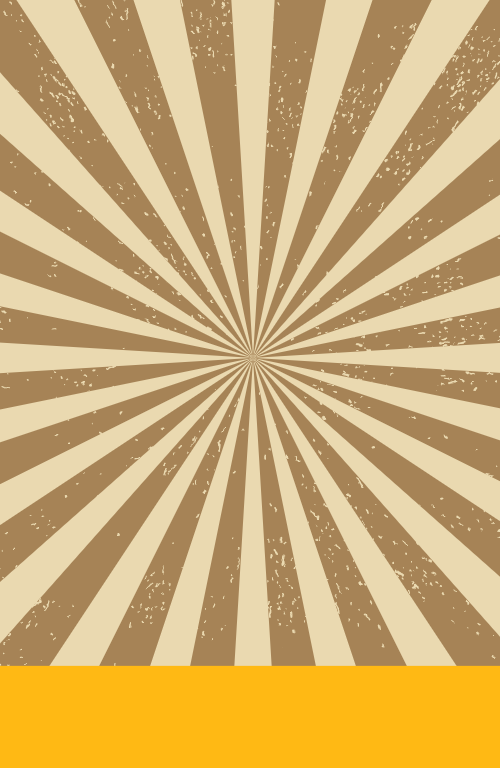
Write a Shadertoy shader that draws this background.

```glsl
// A worn retro sunburst above a flat band of colour. The rays repeat by angle
// around a centre; hashed chips and scratches lie along the rays, denser
// inside a few worn patches. Lengths are fractions of the canvas height.

const vec3 CREAM = vec3(0.918, 0.851, 0.690);
const vec3 BROWN = vec3(0.650, 0.514, 0.337);
const vec3 AMBER = vec3(1.000, 0.727, 0.078);

const vec2  BURST_CENTRE = vec2(0.506, 0.534);  // share of width and height
const float BAND_TOP     = 0.133;
const float RAY_COUNT    = 24.0;
const float CREAM_SHARE  = 0.462;               // cream part of each period
const float BASE_WEAR    = 0.34;
const float PATCH_WEAR   = 0.50;
const float ROUGHNESS    = 0.0024;
const float TAU          = 6.2831853;

// Worn patches: offset from the burst centre, then radius
const int PATCH_COUNT = 14;
const vec3 PATCHES[PATCH_COUNT] = vec3[PATCH_COUNT](
    vec3(-0.25, 0.33, 0.035),  vec3(0.04, 0.32, 0.035),
    vec3(0.12, 0.335, 0.04),   vec3(0.17, 0.265, 0.03),
    vec3(0.25, 0.09, 0.035),   vec3(0.26, 0.03, 0.04),
    vec3(-0.23, -0.035, 0.04), vec3(0.205, -0.295, 0.04),
    vec3(0.05, -0.32, 0.035),  vec3(-0.13, -0.305, 0.035),
    vec3(0.29, 0.385, 0.05),   vec3(-0.06, 0.42, 0.04),
    vec3(-0.09, 0.115, 0.04),  vec3(0.125, -0.055, 0.035));

// Integer hash of a cell and a seed, three values in 0..1
vec3 hash3(vec2 cell, int seed) {
    uvec3 v = uvec3(ivec3(ivec2(cell), seed)) * 1664525u + 1013904223u;
    v.x += v.y * v.z; v.y += v.z * v.x; v.z += v.x * v.y;
    v ^= v >> 16u;
    v.x += v.y * v.z; v.y += v.z * v.x; v.z += v.x * v.y;
    return vec3(v >> 8u) / 16777216.0;
}

// Smooth two-channel value noise
vec2 noise2(vec2 p, int seed) {
    vec2 i = floor(p), f = fract(p);
    f = f * f * (3.0 - 2.0 * f);
    vec2 low  = mix(hash3(i, seed).xy, hash3(i + vec2(1, 0), seed).xy, f.x);
    vec2 high = mix(hash3(i + vec2(0, 1), seed).xy, hash3(i + vec2(1, 1), seed).xy, f.x);
    return mix(low, high, f.y);
}

// Chance that a chip exists at p
float wearAt(vec2 p) {
    float wear = BASE_WEAR * smoothstep(0.15, 0.85, noise2(p * 15.0, 7).x);
    for (int i = 0; i < PATCH_COUNT; i++) {
        vec2 q = (p - PATCHES[i].xy) / PATCHES[i].z;
        wear += PATCH_WEAR * exp(-dot(q, q));
    }
    return min(wear, 0.85);
}

// Coverage of one layer of chips, stretched roughly along the rays
float chips(vec2 p, float cellSize, float halfLength, float halfWidth, float pixel, int seed) {
    float coverage = 0.0;
    vec2 home = floor(p / cellSize);
    for (int y = -1; y <= 1; y++)
    for (int x = -1; x <= 1; x++) {
        vec2 cell = home + vec2(x, y);
        vec3 place = hash3(cell, seed);
        vec2 site = (cell + place.xy) * cellSize;
        if (place.z > wearAt(site)) continue;

        vec3 shape = hash3(cell, seed + 1);
        float angle = atan(site.y, site.x) + (shape.x - 0.5) * 0.9;
        vec2 along = vec2(cos(angle), sin(angle));
        float reach = halfLength * shape.y * shape.y;
        vec2 q = p - site;
        q -= along * clamp(dot(q, along), -reach, reach);
        float d = length(q) - halfWidth * mix(0.5, 1.25, shape.z);
        coverage = max(coverage, clamp(0.5 - d / pixel, 0.0, 1.0));
    }
    return coverage;
}

// Coverage of the cream rays; one of them points straight up
float creamRays(vec2 p, float pixel) {
    float period = TAU / RAY_COUNT;
    float turn = atan(p.x, p.y) / period;
    float offset = abs(fract(turn + 0.5) - 0.5);
    float inside = (0.5 * CREAM_SHARE - offset) * period * length(p);
    return clamp(0.5 + inside / pixel, 0.0, 1.0);
}

void mainImage(out vec4 fragColor, in vec2 fragCoord) {
    float pixel = 1.0 / iResolution.y;
    vec2 p = (fragCoord - BURST_CENTRE * iResolution.xy) * pixel;

    // Sunburst
    float cream = creamRays(p, pixel);

    // Ragged chips: long scratches, then fine flecks
    vec2 ragged = p + ROUGHNESS * (noise2(p * 380.0, 3) - 0.5);
    float worn = chips(ragged, 0.016, 0.0075, 0.0011, pixel, 11);
    worn = max(worn, chips(ragged, 0.0085, 0.0022, 0.0011, pixel, 23));
    vec3 colour = mix(BROWN, CREAM, max(cream, worn));

    // Flat band below
    float band = clamp(0.5 + (BAND_TOP - fragCoord.y * pixel) / pixel, 0.0, 1.0);
    fragColor = vec4(mix(colour, AMBER, band), 1.0);
}
```
